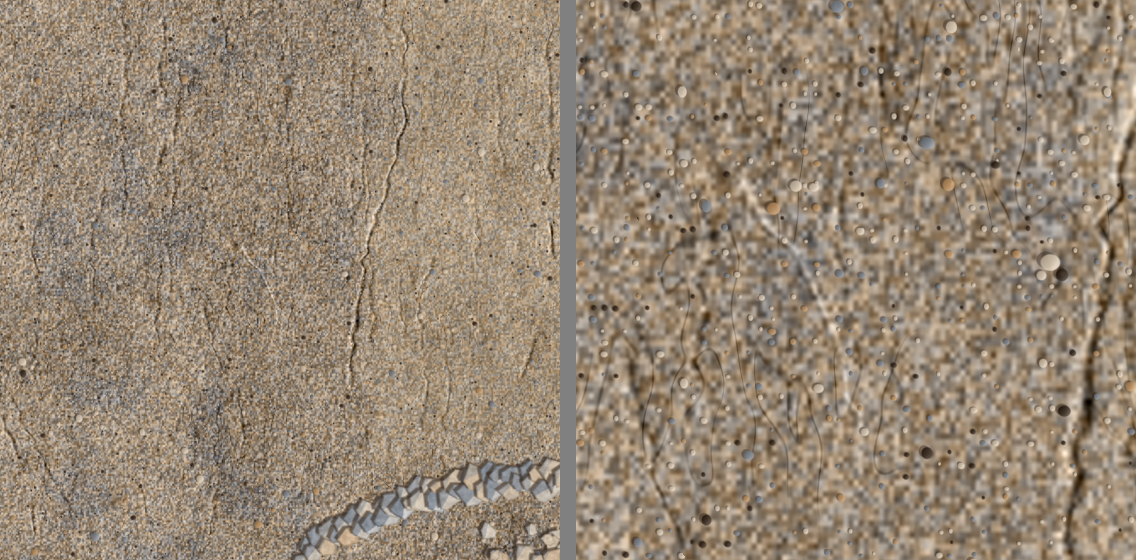
Left, the full canvas; right, a detail of the centre.
A Shadertoy shader for this texture:

```glsl
#define SOIL vec3(0.605, 0.54, 0.465)
#define CREAM vec3(0.84, 0.78, 0.70)
#define SLATE vec3(0.50, 0.53, 0.57)
#define OCHRE vec3(0.74, 0.58, 0.40)
#define SHADOW vec3(0.22, 0.17, 0.13)
#define GRAIN 0.34
#define RELIEF 0.24
#define RILLS 18
#define ARC_STONES 44
#define ALL_STONES 62
#define LIGHT vec2(0.83, -0.55)

float hash(vec2 p) {
    vec3 q = fract(p.xyx * 0.1031);
    q += dot(q, q.yzx + 33.33);
    return fract((q.x + q.y) * q.z);
}

float noise(vec2 p) {
    vec2 i = floor(p), f = fract(p);
    f = f * f * (3.0 - 2.0 * f);
    return mix(mix(hash(i), hash(i + vec2(1, 0)), f.x),
               mix(hash(i + vec2(0, 1)), hash(i + vec2(1, 1)), f.x), f.y);
}

float fbm(vec2 p) {
    float sum = 0.0, amp = 0.533;
    for (int i = 0; i < 4; i++) {
        sum += amp * noise(p);
        p = p * 2.03 + 17.0;
        amp *= 0.5;
    }
    return sum;
}

float band(float lo, float hi, float v) {
    return smoothstep(lo - 0.04, lo + 0.04, v) * (1.0 - smoothstep(hi - 0.04, hi + 0.04, v));
}

float fill(float d, float soft) {
    return 1.0 - smoothstep(-soft, soft, d);
}

// Height of the loose gravel, drawn out vertically
float gravel(vec2 p) {
    return 0.6 * noise(p * vec2(210, 165)) + 0.4 * noise(p * vec2(110, 70) + 50.0);
}

// Jagged groove: dark wall with a lit lip on its left
float rill(vec2 p, float x, float seed) {
    float jag = 0.026 * (noise(vec2(p.y * 9.0, seed)) - 0.5)
              + 0.010 * (noise(vec2(p.y * 60.0, seed + 7.0)) - 0.5);
    float width = 0.0013 + 0.0028 * noise(vec2(p.y * 45.0, seed + 3.0));
    float gaps = smoothstep(0.2, 0.65, noise(vec2(p.y * 14.0, seed + 5.0)));
    float d = (p.x - x - jag) / width;
    return gaps * (0.5 * exp(-(d + 2.0) * (d + 2.0)) - exp(-d * d));
}

float allRills(vec2 p) {
    float sum = 0.0, y = p.y;
    for (int i = 0; i < RILLS; i++) {
        float id = float(i), mid = hash(vec2(id, 4));
        float x = (id + hash(vec2(id, 1))) / float(RILLS) + 0.08 * (hash(vec2(id, 2)) - 0.5) * y;
        float reach = 0.15 + 0.3 * hash(vec2(id, 3));
        sum += 0.17 * band(mid - reach, mid + reach, y) * rill(p, x, id * 20.0);
    }
    float mainX = 0.63 + 0.1 * smoothstep(0.3, 0.95, y);
    sum += 0.33 * band(0.32, 1.1, y) * rill(p, mainX, 501.0);
    sum += 0.16 * band(0.6, 1.1, y) * rill(p, mainX - 0.04, 541.0);
    sum += 0.33 * band(0.26, 0.72, y) * rill(p, 0.92 + 0.06 * smoothstep(0.25, 0.5, y), 581.0);
    sum += 0.24 * band(-0.1, 0.26, y) * rill(p, 0.07 - 0.27 * y, 621.0);
    sum += 0.20 * band(-0.1, 0.32, y) * rill(p, 0.16 - 0.5 * y, 661.0);
    // Slanting raised ridge
    float ridgeX = 0.42 + 0.08 * clamp((0.57 - y) / 0.12, 0.0, 1.0);
    return sum - 0.22 * band(0.38, 0.58, y) * rill(p, ridgeX, 701.0);
}

// At most one pebble per grid cell, with a small cast shadow
vec3 pebbles(vec3 ground, vec2 p, float cells, float density) {
    vec2 id = floor(p * cells), jitter = vec2(hash(id + 11.0), hash(id + 23.0));
    if (hash(id + cells) > density) return ground;
    vec2 q = fract(p * cells) - 0.35 - 0.3 * jitter;
    vec2 squash = vec2(0.8 + 0.5 * jitter.y, 1.0);
    float r = 0.13 + 0.16 * hash(id + 37.0), soft = cells / iResolution.y;
    float pick = hash(id + 71.0);
    vec3 tone = pick < 0.48 ? CREAM : pick < 0.7 ? SLATE : pick < 0.86 ? OCHRE : SHADOW;
    tone += 0.12 * dot(q, LIGHT) / r;
    ground = mix(ground, SHADOW, 0.5 * fill(length((q + LIGHT * r * 0.6) * squash) - r, soft));
    return mix(ground, tone, 0.85 * fill(length(q * squash) - r, soft));
}

// Convex block cut by six random planes
float block(vec2 q, float r, float seed) {
    float d = -1.0;
    for (int k = 0; k < 6; k++) {
        float side = float(k), a = 1.0472 * (side + 0.8 * hash(vec2(side, seed)));
        d = max(d, dot(q, vec2(cos(a), sin(a))) - r * (0.65 + 0.45 * hash(vec2(seed, side + 9.0))));
    }
    return d;
}

// Curved row of stones, then a loose heap in the corner
vec3 stones(vec3 col, vec2 p) {
    for (int i = 0; i < ALL_STONES; i++) {
        float id = float(i), u = hash(vec2(id, 81)), v = hash(vec2(id, 82));
        bool inArc = i < ARC_STONES;
        float x = 0.535 + 0.48 * (id + 0.6 * u) / float(ARC_STONES), bend = 0.95 - x;
        float row = 0.025 * (mod(id, 2.0) - 0.5) + 0.012 * (v - 0.5);
        vec2 c = inArc ? vec2(x, 0.142 - 0.78 * bend * bend + row) : vec2(0.86 + 0.15 * u, 0.055 * v * v);
        float r = (inArc ? 0.015 : 0.009) + 0.009 * hash(vec2(id, 83));
        vec2 q = p - c;
        if (dot(q, q) > 9.0 * r * r) continue;
        float d = block(q, r, id);
        col = mix(col, SHADOW, 0.65 * fill(block(q + LIGHT * 0.007, r, id), 0.0025));
        // Warm lit face and cool shaded face
        float cool = hash(vec2(id, 84)) * (inArc ? 1.0 : 0.4);
        vec3 lit = mix(mix(OCHRE, CREAM, 0.45 + 0.55 * v), vec3(0.77), cool);
        float split = dot(q, normalize(LIGHT + vec2(u, v) - 0.5)) / r + 0.7 - cool;
        vec3 tone = mix(mix(lit, SLATE, 0.3 + 0.6 * cool), lit, smoothstep(-0.1, 0.1, split));
        tone += 0.2 * (fbm(p * 130.0 + id) - 0.5) - 0.12 * smoothstep(-0.004, 0.0, d);
        col = mix(col, tone, fill(d, 1.0 / iResolution.y));
    }
    return col;
}

void mainImage(out vec4 fragColor, in vec2 fragCoord) {
    vec2 p = fragCoord / iResolution.xy;

    // Packed pale earth on the right, bluish damp patches
    float patches = fbm(p * vec2(7, 5) + 3.0), low = 1.0 - smoothstep(0.05, 0.3, p.y);
    float packed = smoothstep(0.6, 0.8, p.x + 0.3 * (patches - 0.5)) * (1.0 - low);
    float damp = smoothstep(0.55, 0.72, fbm(p * vec2(13, 10) + 31.0)) * (1.0 - packed);
    vec3 col = SOIL + 0.16 * (patches - 0.5) + packed * vec3(0.03, 0.025, 0.01);
    col += 0.12 * (fbm(p * vec2(45, 28)) - 0.5) - damp * vec3(0.07, 0.045, 0.01);

    // Gravel relief and fine grit
    float rough = 1.0 - 0.28 * packed;
    col += RELIEF * rough * (gravel(p) - gravel(p + 0.004 * LIGHT));
    col += GRAIN * rough * (noise(p * vec2(330, 290) + 90.0) - 0.5);
    col += 0.09 * (noise(p * 190.0 + 140.0) - 0.5) * vec3(1.0, 0.1, -1.0);

    // Short upright cracks and long rills
    float streak = abs(noise(p * vec2(85, 20) + 8.0 * patches) - 0.5);
    col -= 0.14 * rough * fill(streak - 0.035, 0.035) * smoothstep(0.4, 0.65, fbm(p * 12.0 + 60.0));
    col += allRills(p);

    // Scattered pebbles, then laid stones
    col = pebbles(col, p, 150.0, 0.16 * rough + 0.15 * damp);
    col = pebbles(col, p + 0.37, 75.0, 0.07);
    col = pebbles(col, p + 0.71, 38.0, 0.025 + 0.08 * low * step(0.5, p.x));
    fragColor = vec4(clamp(stones(col, p), 0.0, 1.0), 1.0);
}
```
